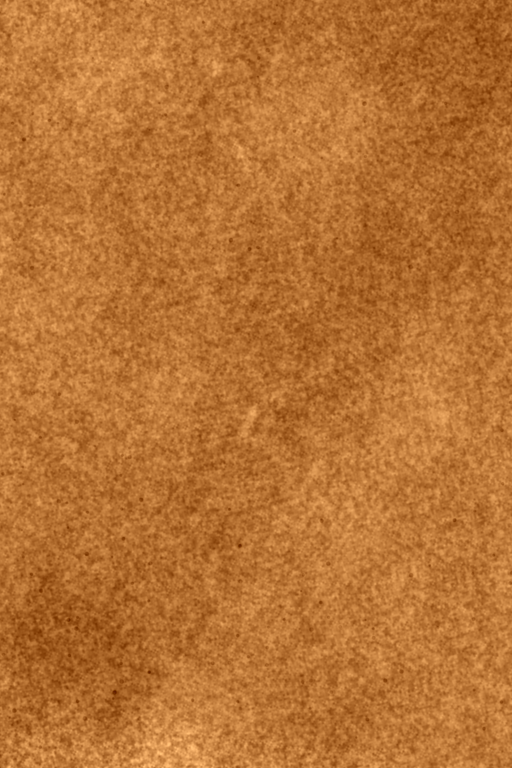
Write a WebGL 2 fragment shader that draws this texture.

```glsl
#version 300 es
precision highp float;

#define BASE_COLOR vec3(0.733, 0.463, 0.214)
#define TONE_TINT vec3(1.0, 1.0, 0.86)
#define GRAIN_SCALE 235.0
#define GRAIN_CONTRAST 0.27
#define MOTTLE_SCALE 5.5
#define MOTTLE_CONTRAST 0.24
#define WRINKLE_SCALE 42.0
#define WRINKLE_DEPTH 0.30
#define PORE_SCALE 85.0
#define PORE_DENSITY 0.05
#define CREASE_STRENGTH 0.05

uniform vec2 u_resolution;
out vec4 fragColor;

const mat2 TURN = mat2(0.8, 0.6, -0.6, 0.8);

float hash(vec2 p) {
    return fract(sin(dot(p, vec2(127.1, 311.7))) * 43758.5453);
}

float noise(vec2 p) {
    vec2 cell = floor(p), f = fract(p);
    f = f * f * (3.0 - 2.0 * f);
    return mix(mix(hash(cell), hash(cell + vec2(1, 0)), f.x),
               mix(hash(cell + vec2(0, 1)), hash(cell + vec2(1, 1)), f.x), f.y);
}

// Layered noise centred on zero
float fbm(vec2 p) {
    float sum = 0.0, amplitude = 0.5;
    for (int i = 0; i < 5; i++) {
        sum += amplitude * (noise(p) - 0.5);
        p = TURN * p * 2.03 + 17.3;
        amplitude *= 0.5;
    }
    return sum;
}

// Soft elliptical patch
float patchAt(vec2 p, vec2 center, vec2 radius) {
    vec2 d = (p - center) / radius;
    return exp(-dot(d, d));
}

// Raised fold along a segment, with a shaded lower side
float crease(vec2 p, vec2 a, vec2 b, float width) {
    vec2 along = b - a;
    float t = clamp(dot(p - a, along) / dot(along, along), 0.0, 1.0);
    vec2 d = p - a - along * t;
    float side = dot(d, normalize(vec2(-along.y, along.x))) / width;
    float fade = exp(-dot(d, d) / (width * width));
    return fade * (0.75 + 0.9 * side);
}

// Suede nap: three turned layers of fine noise
float nap(vec2 p) {
    vec2 q = TURN * p * GRAIN_SCALE;
    return 0.62 * (noise(q) - 0.5)
         + 0.50 * (noise(TURN * q * 1.65 + 9.1) - 0.5)
         + 0.36 * (noise(TURN * q * 0.45 + 31.7) - 0.5);
}

float wrinkleHeight(vec2 p) {
    vec2 q = TURN * p * vec2(1.0, 0.8) * WRINKLE_SCALE;
    return fbm(q + 2.0 * fbm(q * 0.4));
}

// Sparse dark pinholes
float pores(vec2 p) {
    vec2 q = p * PORE_SCALE, cell = floor(q);
    vec2 center = 0.3 + 0.4 * vec2(hash(cell + 3.7), hash(cell + 8.2));
    float radius = mix(0.10, 0.25, hash(cell + 5.1));
    float dot_ = 1.0 - smoothstep(radius - 0.1, radius + 0.1, length(fract(q) - center));
    return dot_ * step(1.0 - PORE_DENSITY, hash(cell));
}

void main() {
    vec2 p = gl_FragCoord.xy / u_resolution.y;
    vec2 warped = p + 0.035 * vec2(fbm(p * 14.0), fbm(p * 14.0 + 40.0));
    vec2 cloudy = p + 0.2 * vec2(fbm(p * 5.0 + 7.0), fbm(p * 5.0 + 70.0));

    // Cloudy dye and broad light
    float tone = MOTTLE_CONTRAST * fbm(TURN * p * vec2(1.1, 0.8) * MOTTLE_SCALE + 4.0);
    tone += 0.10 * fbm(TURN * p * vec2(42.0, 22.0));
    tone += 0.055 * patchAt(cloudy, vec2(0.12, 0.88), vec2(0.15, 0.09));
    tone += 0.025 * patchAt(cloudy, vec2(0.15, 0.55), vec2(0.22, 0.22));
    tone += 0.040 * patchAt(cloudy, vec2(0.47, 0.37), vec2(0.14, 0.09));
    tone -= 0.075 * patchAt(cloudy, vec2(0.58, 0.95), vec2(0.26, 0.06));
    tone -= 0.045 * patchAt(cloudy, vec2(0.46, 0.66), vec2(0.20, 0.10));
    tone -= 0.045 * patchAt(cloudy, vec2(0.20, 0.17), vec2(0.28, 0.07));
    tone -= 0.035 * patchAt(cloudy, vec2(0.55, 0.14), vec2(0.18, 0.09));
    float hem = 1.0 - smoothstep(0.02, 0.13, cloudy.y + 0.10 * p.x);
    tone += 0.09 * hem;

    // Crinkled corner lit from the upper left
    float crinkle = patchAt(cloudy, vec2(0.06, 0.99), vec2(0.24, 0.20));
    float relief = wrinkleHeight(p) - wrinkleHeight(p + vec2(-0.003, 0.004));
    tone += WRINKLE_DEPTH * relief * (0.12 + crinkle + 0.3 * hem);

    // Long faint folds
    float folds = crease(warped, vec2(0.43, 0.54), vec2(0.325, 0.466), 0.008)
                + 0.7 * crease(warped, vec2(0.325, 0.466), vec2(0.24, 0.31), 0.009)
                + 0.9 * crease(warped, vec2(0.267, 0.93), vec2(0.32, 0.785), 0.007)
                + 0.6 * crease(warped, vec2(0.68, 0.67), vec2(0.586, 0.61), 0.007);
    tone += CREASE_STRENGTH * folds * (0.8 + noise(p * 25.0));

    // Nap and pinholes
    tone += GRAIN_CONTRAST * nap(p) * (1.0 + 0.35 * hem);
    tone -= 0.15 * pores(p) * smoothstep(0.35, 0.65, noise(p * 7.0 + 5.0));

    fragColor = vec4(clamp(BASE_COLOR + tone * TONE_TINT, 0.0, 1.0), 1.0);
}
```
